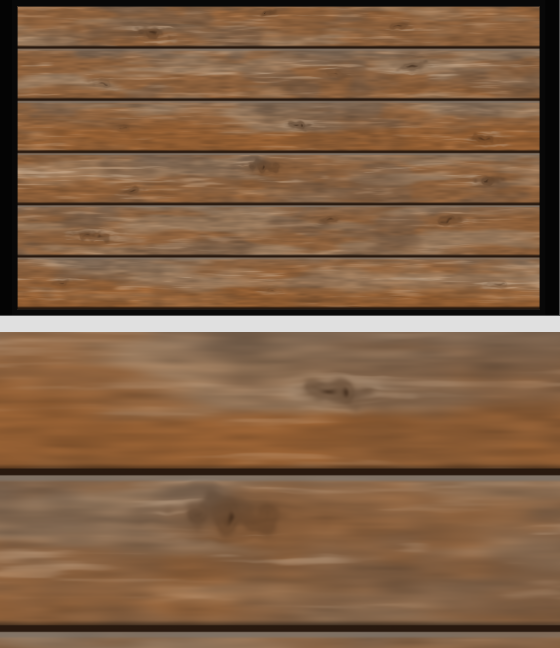
Top, the full canvas; bottom, a detail of the centre.
This texture is drawn by a Shadertoy shader. Its source:

```glsl
// Six weathered horizontal planks in a black frame, the top one cut short.
// Stretched value noise makes the grain, hashed knots bend and darken it,
// and each seam is a dark groove with a cool worn edge just below.

const float ASPECT = 16.0 / 9.0;
const vec2 BOARD_MIN = vec2(0.056, 0.021);
const vec2 BOARD_MAX = vec2(1.713, 0.979);
const float SEAM_START = 0.0235;   // height of the lowest seam
const float PITCH = 0.1652;        // height of one plank
const float GROOVE = 0.0036;       // half width of a seam
const float WORN_EDGE = 0.0115;    // reach of the cool edge below a seam
const float RIM = 0.002;           // pale line at the right and bottom
const int KNOTS = 3;               // knots in each plank

const vec3 BROWN = vec3(0.56, 0.385, 0.24);
const vec3 TAN = vec3(0.60, 0.475, 0.36);
const vec3 DULL = vec3(0.47, 0.355, 0.26);
const vec3 ORANGE = vec3(0.59, 0.36, 0.17);
const vec3 GREY = vec3(0.49, 0.45, 0.41);
const vec3 PALE = vec3(0.70, 0.60, 0.50);
const vec3 DARK = vec3(0.22, 0.14, 0.08);
const vec3 SEAM = vec3(0.16, 0.10, 0.06);
const vec3 FRAME = vec3(0.015);
const vec3 RIM_TONE = vec3(0.55);

float hash(vec2 p) {
    return fract(sin(dot(p, vec2(127.1, 311.7))) * 43758.5453);
}

float noise(vec2 p) {
    vec2 i = floor(p), f = fract(p);
    f = f * f * (3.0 - 2.0 * f);
    float low = mix(hash(i), hash(i + vec2(1, 0)), f.x);
    float high = mix(hash(i + vec2(0, 1)), hash(i + vec2(1, 1)), f.x);
    return mix(low, high, f.y);
}

float fbm(vec2 p) {
    return 0.55 * noise(p) + 0.3 * noise(p * 2.1 + 5.3) + 0.15 * noise(p * 4.3 + 9.1);
}

// x: grain displacement, y: darkness, z: cracked pale halo
vec3 knots(vec2 p, float row) {
    vec3 sum = vec3(0.0);
    for (int i = 0; i < KNOTS; i++) {
        vec2 seed = vec2(row + 3.0, float(i) + 11.0);
        float along = (float(i) + 0.15 + 0.7 * hash(seed)) / float(KNOTS);
        vec2 center = vec2(mix(BOARD_MIN.x, BOARD_MAX.x, along),
                           PITCH * (0.25 + 0.5 * hash(seed + 20.0)));
        float size = mix(0.009, 0.021, pow(hash(seed + 40.0), 2.0));
        float strength = mix(0.35, 1.0, hash(seed + 60.0));
        vec2 q = (p - center) / (size * vec2(2.2, 0.8));
        q.y += 0.8 * q.x * (hash(seed + 80.0) - 0.5);
        q += 1.1 * (vec2(noise(p * 65.0), noise(p * 65.0 + 31.0)) - 0.5);
        float r = length(q);
        float ring = 0.75 + 0.25 * cos(r * 6.0);
        sum.x -= q.y * size * 0.4 * exp(-0.4 * r * r);
        sum.y += strength * (0.75 * ring * exp(-1.3 * r * r) + 0.2 * exp(-0.3 * r * r));
        sum.z += strength * exp(-2.0 * (r - 1.7) * (r - 1.7));
    }
    return sum;
}

vec3 plank(vec2 p, float row) {
    vec3 knot = knots(p, row);
    float v = p.y / PITCH;
    vec2 g = vec2(p.x, p.y + knot.x + 0.004 * (noise(p * vec2(7.0, 12.0) + row * 7.0) - 0.5));
    vec2 shift = vec2(row * 17.3, row * 9.7);
    float broad = fbm(g * vec2(3.5, 22.0) + shift);
    float cloud = fbm(g * vec2(6.0, 14.0) + shift + 50.0);
    float streak = fbm(g * vec2(7.0, 75.0) + shift + 90.0);
    float fibre = noise(g * vec2(26.0, 135.0) + shift);
    float mottle = noise(p * vec2(28.0, 45.0) + shift + 130.0);

    // Tone shifts: every third plank is warm along its lower half
    vec3 wood = mix(BROWN, TAN, smoothstep(0.42, 0.7, broad));
    wood = mix(wood, DULL, 0.75 * smoothstep(0.48, 0.72, cloud));
    float warmRow = 1.0 - step(0.5, mod(row, 3.0));
    float warm = warmRow * smoothstep(0.55, 0.25, v + 0.5 * (broad - 0.5));
    warm += 0.35 * smoothstep(0.55, 0.85, noise(p * vec2(2.0, 12.0) + shift + 70.0));
    wood = mix(wood, ORANGE, 0.6 * min(warm, 1.0));

    // Wear: greyed upper side, pale scratches and grain contrast
    wood = mix(wood, GREY, 0.4 * smoothstep(0.65, 1.05, v + 0.4 * (cloud - 0.5)));
    float paleBand = exp(-pow((v - 0.55) / 0.16, 2.0)) * (1.0 - mod(row, 2.0));
    wood = mix(wood, PALE, 0.3 * paleBand * smoothstep(0.35, 0.6, broad));
    wood = mix(wood, PALE, smoothstep(0.58, 0.82, streak) * (0.25 + 0.4 * paleBand));
    wood = mix(wood, PALE, 0.45 * min(knot.z, 1.0) * smoothstep(0.5, 0.75, streak));
    wood *= 0.98 + 0.13 * (fibre - 0.5) + 0.22 * (streak - 0.48) + 0.09 * (mottle - 0.5);
    return mix(wood, DARK, 0.8 * min(knot.y, 1.0));
}

void mainImage(out vec4 fragColor, in vec2 fragCoord) {
    vec2 p = fragCoord / iResolution.xy * vec2(ASPECT, 1.0);
    float aa = 1.0 / iResolution.y;

    // Planks and seams
    float level = (p.y - SEAM_START) / PITCH;
    float row = floor(level);
    float up = fract(level) * PITCH;
    float down = PITCH - up;
    vec3 color = plank(vec2(p.x, up), row);
    float worn = 0.45 + 0.45 * noise(vec2(p.x * 6.0, row * 13.0));
    color = mix(color, GREY, worn * (1.0 - smoothstep(WORN_EDGE - 0.004, WORN_EDGE, down)));
    color *= 1.0 - 0.35 * (1.0 - smoothstep(GROOVE, GROOVE + 0.006, up));
    color = mix(color, SEAM, 1.0 - smoothstep(GROOVE - aa, GROOVE + aa, min(up, down)));

    // Frame and pale outer rim
    vec2 outside = max(BOARD_MIN - p, p - BOARD_MAX);
    float border = max(outside.x, outside.y);
    vec3 frame = FRAME + 0.015 * (1.0 - smoothstep(0.017, 0.02, outside.x));
    color = mix(color, frame, smoothstep(-aa, aa, border));
    float edge = min(ASPECT - p.x, p.y);
    color = mix(color, RIM_TONE, 1.0 - smoothstep(RIM - aa, RIM + aa, edge));
    fragColor = vec4(color, 1.0);
}
```
